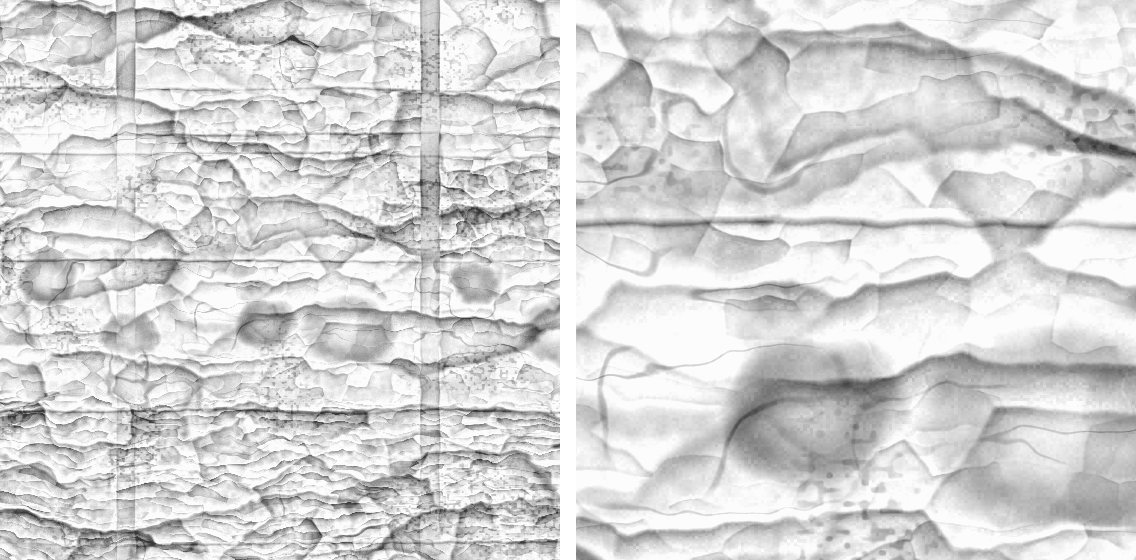
Left: the whole. Right: its middle third, enlarged.
Give the GLSL for this texture map, as a Shadertoy shader.

```glsl
// Ambient occlusion map of a layered, broken limestone wall.
// A height field of beds, blocks and chips is carved by seams, hollows and
// two vertical grooves; a spiral of height samples then gives the shade.

vec3 hash(vec2 p) {
    vec3 q = fract(p.xyx * vec3(.1031, .1030, .0973));
    q += dot(q, q.yxz + 33.33);
    return fract((q.xxy + q.yzz) * q.zyx);
}

// Two independent channels of value noise, -1 to 1
vec2 noise(vec2 p) {
    vec2 i = floor(p), f = fract(p);
    f = f * f * (3. - 2. * f);
    vec2 low = mix(hash(i).xy, hash(i + vec2(1, 0)).xy, f.x);
    vec2 high = mix(hash(i + vec2(0, 1)).xy, hash(i + 1.).xy, f.x);
    return 2. * mix(low, high, f.y) - 1.;
}

// Tilted facets on a jittered grid, blended narrowly at their borders
float facets(vec2 p) {
    vec2 id = floor(p), sum = vec2(0);
    for (int j = -1; j <= 1; j++)
        for (int i = -1; i <= 1; i++) {
            vec2 c = id + vec2(i, j);
            vec3 r = hash(c);
            vec2 d = p - c - .12 - .76 * r.xy;
            float level = r.z - .5 + dot(d, vec2(r.x - .5, r.y * .6 - .6));
            float weight = exp(-50. * dot(d, d));
            sum += weight * vec2(level, 1);
        }
    return sum.x / max(sum.y, 1e-30);
}

vec2 ragged(vec2 p) {
    return p + .018 * noise(p * 7.) + .007 * noise(p * 27.) + .0025 * noise(p * 85.);
}

// Vertical grooves: x is the left one, y the right one
vec2 grooves(vec2 p) {
    vec2 d = abs(p.x + .002 * noise(p * 40.).x - vec2(.225, .768));
    vec2 inside = 1. - smoothstep(vec2(.015), vec2(.0185), d);
    vec2 upper = smoothstep(vec2(.6, .53), vec2(.63, .54), p.yy);
    return inside * mix(vec2(.25, .35), vec2(.8, 1), upper);
}

const float seamHeights[6] = float[6](.84, .757, .724, .538, .265, .03);

// Overhang above each bedding seam in x, dark line along it in y
vec2 seams(vec2 p) {
    vec2 result = vec2(0);
    for (int i = 0; i < 6; i++) {
        float s = seamHeights[i];
        float d = p.y - s + .006 * noise(vec2(p.x * 5., s * 90.)).x
                + .0015 * noise(p * 60.).y;
        float strength = .6 + .5 * noise(vec2(p.x * 6., s * 70.)).y;
        result.x += strength * smoothstep(-.002, .002, d) * exp(-max(d, 0.) / .025);
        result.y += strength * (1. - smoothstep(.0008, .004, abs(d)));
    }
    return result;
}

float rockHeight(vec2 p) {
    vec2 w = ragged(p);
    float lower = 1. - smoothstep(.26, .3, w.y);
    float middle = smoothstep(.27, .3, w.y) * (1. - smoothstep(.48, .54, w.y));
    float rough = clamp(.75 + .6 * noise(p * vec2(5, 8) + 3.).x, .2, 1.3);
    rough = mix(rough, 1.15, lower * .7) * (1. - .4 * middle);

    // Smooth hollows and swells in the middle zone
    float h = 0.;
    for (int i = 0; i < 7; i++) {
        vec3 r = hash(vec2(i, 17));
        vec2 q = w - vec2(fract(float(i) * .618 + .38), .32 + .18 * r.x);
        q += .5 * (r.y - .5) * q.yx * vec2(1, -1);
        float e = dot(q, q) / mix(.0016, .005, r.z);
        e += q.x * q.x * -90.;
        float bowl = 1. - smoothstep(.1, 1., e);
        h += (r.y < .65 ? -.032 : .025) * bowl;
        rough *= 1. - .7 * bowl;
    }

    // Beds, blocks, chips and grain
    vec2 chipScale = w.y < .28 ? vec2(19, 78) : vec2(26, 42);
    h += .042 * facets(w * vec2(3, 11));
    h += .028 * facets(w * vec2(9, 14) + 7.) * (.5 + .5 * rough);
    h += .013 * facets(w * chipScale + 31.) * rough;
    h += .005 * noise(p * vec2(30, 45)).x * rough;
    h += .0024 * noise(p * 120.).x * rough;
    h += .013 * seams(p).x;
    vec2 g = grooves(p);
    return mix(h, -.014, .85 * max(g.x, g.y));
}

void mainImage(out vec4 fragColor, in vec2 fragCoord) {
    vec2 p = fragCoord / iResolution.xy;
    vec3 grain = hash(floor(p * 512.) + 5.);

    // Occlusion by higher rock along a golden-angle spiral
    float here = rockHeight(p), occlusion = 0.;
    for (int i = 0; i < 24; i++) {
        float radius = .0015 + .043 * pow((float(i) + .5) / 24., 1.6);
        float angle = float(i) * 2.39996 + .7 * grain.x;
        float slope = (rockHeight(p + radius * vec2(cos(angle), sin(angle))) - here) / radius;
        occlusion += max(slope, 0.) * inversesqrt(1. + slope * slope) / 24.;
    }
    float shade = 1.05 - 1.2 * occlusion;

    // Hairline cracks, mostly along the bedding
    vec2 w = ragged(p);
    vec2 wide = noise(w * vec2(13, 20)), flat_ = noise(w * vec2(9, 48) + 11.);
    vec2 patches = noise(p * vec2(8, 12) + 40.);
    float cracks = (1. - smoothstep(.01, .06, abs(wide.x))) * smoothstep(.05, .4, wide.y)
                 + (1. - smoothstep(.01, .07, abs(flat_.x))) * smoothstep(0., .4, flat_.y);
    shade -= .24 * cracks * (.6 + .4 * patches.x);

    // Seam lines, groove tone and stippled weathering
    vec2 g = grooves(p);
    shade -= .26 * seams(p).y + dot(g, vec2(.06, .13));
    float pits = smoothstep(.1, .7, noise(p * vec2(190, 240)).x);
    shade -= .2 * pits * smoothstep(-.1, .6, patches.y) + .035 * (grain.y - .5);
    fragColor = vec4(vec3(clamp(shade, .22, .99)), 1);
}
```
